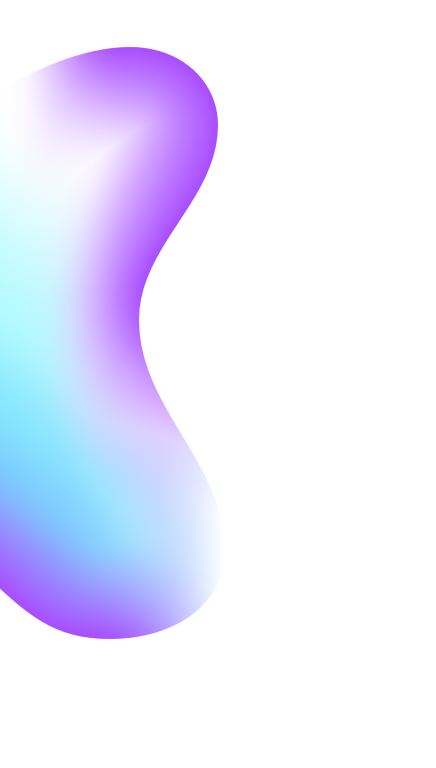
Write a Shadertoy shader that draws this background.

```glsl
// Draws a soft violet, white and cyan gradient blob entering a white page from the left.

// Layout units: the canvas is GRID tall, measured downward from the top left.
const float GRID = 768.0;
const int CURVES = 6;
const int STEPS = 20;

// Joined cubic Bezier outline; neighbouring curves share an end point.
const vec2 OUTLINE[19] = vec2[19](
    vec2(-60, 130), vec2(0, 85), vec2(70, 47),
    vec2(130, 47), vec2(182, 47), vec2(218, 82),
    vec2(218, 125), vec2(218, 200), vec2(139, 245),
    vec2(139, 320), vec2(139, 408), vec2(225, 463),
    vec2(225, 550), vec2(225, 605), vec2(174, 639),
    vec2(110, 639), vec2(38, 639), vec2(15, 600),
    vec2(-60, 532));

const vec3 WHITE = vec3(1.0);
const vec3 ICE = vec3(0.70, 0.98, 1.0);
const vec3 CYAN = vec3(0.53, 0.90, 1.0);
const vec3 SKY = vec3(0.48, 0.80, 1.0);
const vec3 PERIWINKLE = vec3(0.55, 0.70, 1.0);
const vec3 LAVENDER = vec3(0.91, 0.82, 1.0);
const vec3 VIOLET = vec3(0.66, 0.30, 1.0);

const float TILT = 0.7;          // slant of the inner colour bands
const float WAIST_GLOW = 95.0;   // widths of the violet rim
const float CROWN_GLOW = 150.0;
const float BASE_GLOW = 100.0;
const float HALO = 150.0;        // width of the pale lavender haze
const float FALLOFF = 1.5;       // sharpness of the violet rim

vec2 bezier(vec2 a, vec2 b, vec2 c, vec2 d, float t) {
    float s = 1.0 - t;
    return s * s * s * a + 3.0 * s * s * t * b + 3.0 * s * t * t * c + t * t * t * d;
}

float segmentDistance(vec2 p, vec2 a, vec2 b) {
    vec2 ab = b - a;
    float t = clamp(dot(p - a, ab) / dot(ab, ab), 0.0, 1.0);
    return length(p - a - ab * t);
}

// Signed distance, positive inside; the open left side lies off the canvas.
float blobDepth(vec2 p) {
    float nearest = 1e5;
    float side = -1.0;
    vec2 a = OUTLINE[0];
    for (int i = 0; i < CURVES; i++) {
        int k = 3 * i;
        for (int j = 1; j <= STEPS; j++) {
            float t = float(j) / float(STEPS);
            vec2 b = bezier(OUTLINE[k], OUTLINE[k + 1], OUTLINE[k + 2], OUTLINE[k + 3], t);
            nearest = min(nearest, segmentDistance(p, a, b));
            // Flip the side at each crossing of a ray to the right.
            if ((a.y > p.y) != (b.y > p.y)) {
                float crossing = a.x + (b.x - a.x) * (p.y - a.y) / (b.y - a.y);
                if (p.x < crossing) side = -side;
            }
            a = b;
        }
    }
    return side * nearest;
}

// Slanted bands from white to blue, hazed at the right, bleached at the lower right.
vec3 innerColor(vec2 p, float depth) {
    float band = p.y - TILT * p.x;
    vec3 color = mix(WHITE, ICE, smoothstep(90.0, 330.0, band));
    color = mix(color, CYAN, smoothstep(300.0, 420.0, band));
    color = mix(color, SKY, smoothstep(400.0, 480.0, band));
    color = mix(color, PERIWINKLE, smoothstep(460.0, 560.0, band));

    float haze = 1.0 - smoothstep(0.0, HALO, depth);
    haze *= smoothstep(0.0, 100.0, p.x) * (1.0 - smoothstep(400.0, 560.0, p.y));
    color = mix(color, LAVENDER, haze);

    float bleach = pow(clamp((p.x - 50.0) / 175.0, 0.0, 1.0), 1.7);
    return mix(color, WHITE, bleach * smoothstep(390.0, 520.0, p.y));
}

float rim(float depth, float width) {
    return pow(clamp(1.0 - depth / width, 0.0, 1.0), FALLOFF);
}

// Violet rim, fading out at the upper left and the lower right.
float violetAmount(vec2 p, float depth) {
    float crown = smoothstep(60.0, 190.0, p.x) * (1.0 - smoothstep(150.0, 300.0, p.y));
    float upper = smoothstep(20.0, 125.0, p.x) * (1.0 - smoothstep(270.0, 480.0, p.y));
    float lower = smoothstep(380.0, 560.0, p.y) * (1.0 - smoothstep(90.0, 230.0, p.x));
    upper *= rim(depth, mix(WAIST_GLOW, CROWN_GLOW, crown));
    lower *= rim(depth, BASE_GLOW);
    return max(upper, lower);
}

void mainImage(out vec4 fragColor, in vec2 fragCoord) {
    float unit = GRID / iResolution.y;
    vec2 p = vec2(fragCoord.x, iResolution.y - fragCoord.y) * unit;

    float depth = blobDepth(p);
    vec3 color = mix(innerColor(p, depth), VIOLET, violetAmount(p, depth));
    float coverage = smoothstep(-0.7 * unit, 0.7 * unit, depth);
    fragColor = vec4(mix(WHITE, color, coverage), 1.0);
}
```
